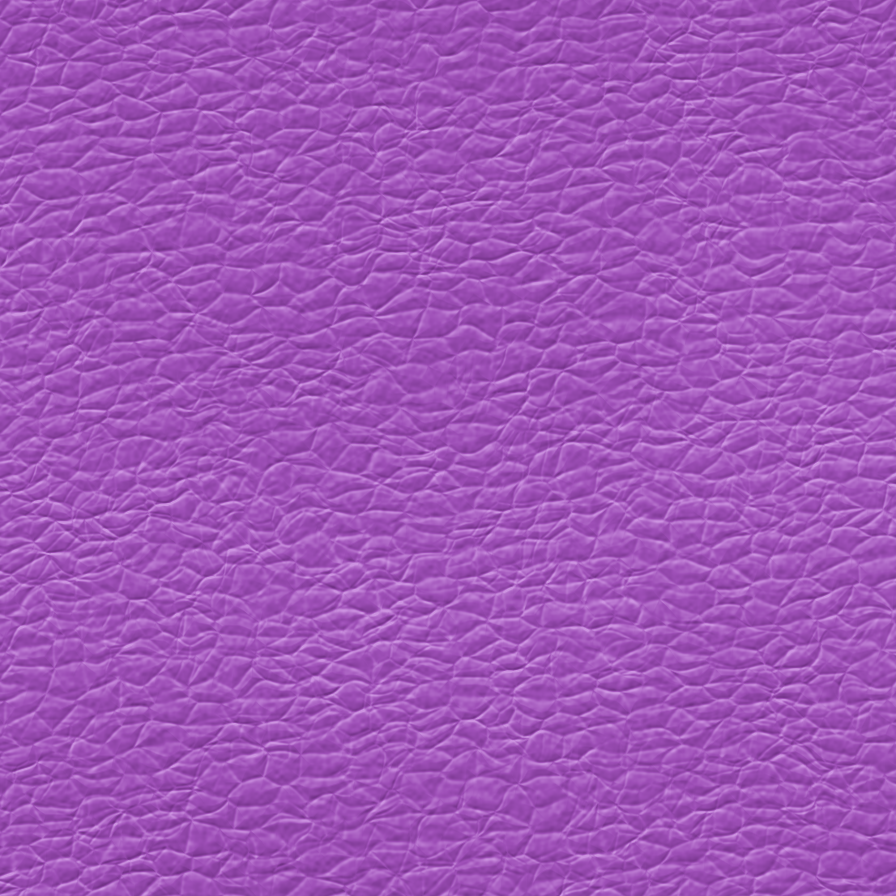
Reproduce this texture procedurally as a Shadertoy shader.

```glsl
// Purple pebbled leather: stretched Voronoi cells at three scales form grooves
// in a height field, which is lit from above by a finite difference.
// Pale crease lines, fine grain and broad mottling complete the tone.

const vec3 SHADOW = vec3(0.45, 0.195, 0.535);
const vec3 BODY = vec3(0.62, 0.31, 0.72);
const vec3 SHEEN = vec3(0.80, 0.575, 0.88);

float hash(vec2 p) {
    return fract(sin(dot(p, vec2(127.1, 311.7))) * 43758.5453);
}

vec2 hash2(vec2 p) {
    return vec2(hash(p), hash(p + vec2(37.2, 17.9)));
}

float noise(vec2 p) {
    vec2 cell = floor(p);
    vec2 f = fract(p);
    f = f * f * (3.0 - 2.0 * f);
    float low = mix(hash(cell), hash(cell + vec2(1.0, 0.0)), f.x);
    float high = mix(hash(cell + vec2(0.0, 1.0)), hash(cell + 1.0), f.x);
    return mix(low, high, f.y);
}

// Distance to the nearest cell border, in canvas units.
float creaseDistance(vec2 p, vec2 scale, float seed, float jitter) {
    vec2 q = p * scale + seed;
    vec2 cell = floor(q);
    vec2 f = q - cell;
    vec2 nearCell = vec2(0.0);
    vec2 nearOffset = vec2(0.0);
    float best = 9.0;
    for (int y = -1; y <= 1; y++) {
        for (int x = -1; x <= 1; x++) {
            vec2 g = vec2(x, y);
            vec2 r = g + 0.5 + jitter * (hash2(cell + g) - 0.5) - f;
            float d = dot(r, r);
            if (d < best) {
                best = d;
                nearCell = g;
                nearOffset = r;
            }
        }
    }
    float border = 1.0;
    for (int y = -2; y <= 2; y++) {
        for (int x = -2; x <= 2; x++) {
            vec2 g = nearCell + vec2(x, y);
            vec2 r = g + 0.5 + jitter * (hash2(cell + g) - 0.5) - f;
            vec2 across = r - nearOffset;
            if (dot(across, across) > 0.0001) {
                vec2 n = normalize(across);
                float d = dot(0.5 * (r + nearOffset), n) / length(n * scale);
                border = min(border, d);
            }
        }
    }
    return border;
}

float groove(float d, float width) {
    return exp(-d * d / (width * width));
}

// Slants the grain and bends its creases.
vec2 warp(vec2 p) {
    vec2 broad = vec2(noise(p * 6.0), noise(p * 6.0 + 41.0)) - 0.5;
    vec2 fine = vec2(noise(p * 38.0 + 9.0), noise(p * 38.0 + 73.0)) - 0.5;
    vec2 slanted = vec2(p.x, p.y - 0.08 * p.x);
    return slanted + 0.024 * broad + 0.011 * fine;
}

// Returns surface height in x and crease strength in y.
vec2 leather(vec2 p) {
    vec2 q = warp(p);
    float pebble = creaseDistance(q, vec2(24.0, 41.0), 3.0, 0.85);
    float fold = creaseDistance(q, vec2(11.0, 29.0), 57.0, 0.9);
    float wrinkle = creaseDistance(q, vec2(36.0, 48.0), 91.0, 1.0);
    float depth = mix(0.4, 1.0, noise(p * 26.0 + 5.0));
    float patchy = smoothstep(0.2, 0.75, noise(p * 23.0 + 63.0));
    float crease = 0.60 * depth * groove(pebble, 0.0024)
                 + 0.46 * (1.2 - depth) * groove(fold, 0.0026)
                 + 0.36 * patchy * groove(wrinkle, 0.0021);
    float dome = 0.62 * smoothstep(0.0, 0.013, pebble);
    float grain = 0.36 * noise(p * 175.0) + 0.32 * noise(p * 95.0 + 30.0);
    return vec2(dome + grain - crease, crease);
}

// Spreads tone 0..1 over shadow, body and sheen.
vec3 leatherColour(float tone) {
    vec3 lower = mix(SHADOW, BODY, clamp(tone * 2.0, 0.0, 1.0));
    return mix(lower, SHEEN, clamp(tone * 2.0 - 1.0, 0.0, 1.0));
}

void mainImage(out vec4 fragColor, in vec2 fragCoord) {
    vec2 p = fragCoord / iResolution.y;

    // Relief: slopes that fall towards the light become bright.
    vec2 towardLight = 0.0022 * normalize(vec2(-0.3, 1.0));
    vec2 surface = leather(p);
    float relief = surface.x - leather(p + towardLight).x;

    // Broad lighting and fine pigment.
    float broad = 0.08 * (noise(p * 3.5 + 12.0) - 0.5)
                + 0.08 * (smoothstep(0.0, 0.35, p.y) - smoothstep(0.4, 1.0, p.y));
    float pigment = 0.16 * (noise(p * 210.0 + 7.0) - 0.5);

    float tone = 0.428 + 0.78 * relief + 0.20 * surface.y + broad + pigment;
    fragColor = vec4(leatherColour(tone), 1.0);
}
```
